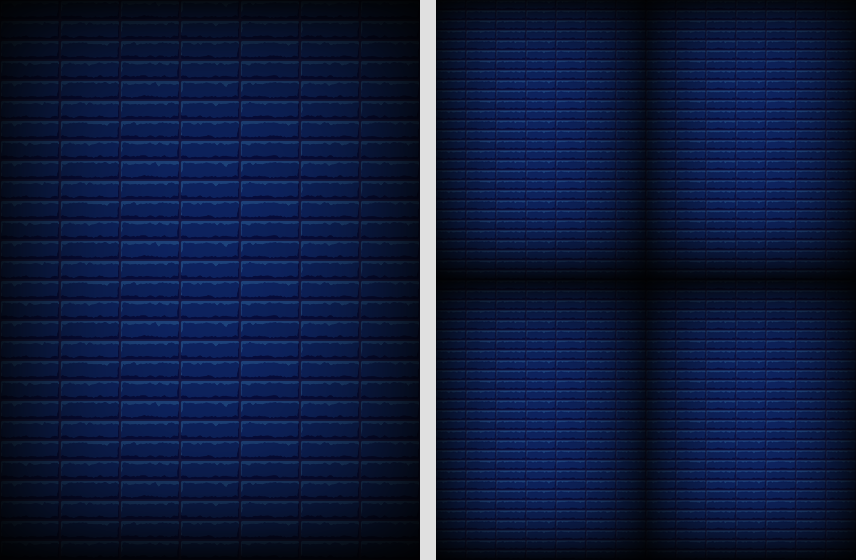
Left: one tile. Right: repeated 2 by 2.
This texture is drawn by a Shadertoy shader. Its source:

```glsl
#define GRID vec2(7.0, 28.0)
#define BRICK_ASPECT 3.0
#define JOINT 0.045
#define CORNER 0.10
#define WEAR_ROWS 4.0
#define RIM_DEPTH 0.13
#define SHADE_DEPTH 0.13
#define VIGNETTE vec2(0.70, 0.83)
#define FACE vec3(0.050, 0.134, 0.365)
#define RIM vec3(0.115, 0.260, 0.480)
#define SHADE vec3(0.025, 0.050, 0.235)
#define MORTAR vec3(0.085, 0.095, 0.270)

float hash(vec2 p) {
    vec3 q = fract(p.xyx * vec3(0.1031, 0.1030, 0.0973));
    q += dot(q, q.yzx + 33.33);
    return fract((q.x + q.y) * q.z);
}

// Smooth value noise along one axis, centred on zero
float edgeNoise(float t, float seed) {
    float cell = floor(t), f = fract(t);
    f = f * f * (3.0 - 2.0 * f);
    return mix(hash(vec2(cell, seed)), hash(vec2(cell + 1.0, seed)), f) - 0.5;
}

float raggedEdge(float t, float seed) {
    return 0.11 * edgeNoise(t * 4.0 + 20.0, seed)
         + 0.05 * edgeNoise(t * 11.0 + 70.0, seed + 5.0);
}

float roundedBox(vec2 p, vec2 halfSize, float radius) {
    vec2 q = abs(p) - halfSize + radius;
    return length(max(q, 0.0)) + min(max(q.x, q.y), 0.0) - radius;
}

// Antialiased coverage of the region where d is negative
float coverage(float d, float pixel) {
    return smoothstep(0.6 * pixel, -0.6 * pixel, d);
}

vec3 brickWall(vec2 uv, float pixel) {
    vec2 grid = uv * GRID;
    vec2 id = floor(grid);
    vec2 p = (fract(grid) - 0.5) * vec2(BRICK_ASPECT, 1.0);
    vec2 halfSize = 0.5 * vec2(BRICK_ASPECT, 1.0) - JOINT;
    float seed = 1.0 + floor(hash(vec2(id.x, mod(id.y, WEAR_ROWS)) + 3.0) * 400.0);

    // Distance inward from each side
    float left = p.x + halfSize.x, right = halfSize.x - p.x;
    float bottom = p.y + halfSize.y, top = halfSize.y - p.y;

    // Lit rim along the top, thinning down the left side, with one drip
    float dripX = (hash(vec2(seed, 9.0)) - 0.5) * 2.2;
    float drip = 0.10 * max(0.0, 1.0 - abs(p.x - dripX) / 0.13);
    float rimTop = top - RIM_DEPTH - raggedEdge(p.x, seed) - drip;
    float rimLeft = left - 0.09 * smoothstep(-0.35, 0.35, p.y)
                  - 0.7 * raggedEdge(p.y, seed + 11.0);

    // Chipped shadow along the bottom, thinning up the right side
    float shadeBottom = bottom - SHADE_DEPTH - raggedEdge(p.x, seed + 23.0);
    float shadeRight = right - 0.08 * smoothstep(0.45, -0.35, p.y)
                     - 0.5 * raggedEdge(p.y, seed + 37.0);

    vec3 color = FACE * (0.96 + 0.08 * hash(vec2(seed, 2.0)));
    color = mix(color, RIM, coverage(min(rimTop, rimLeft), pixel));
    color = mix(color, SHADE, coverage(min(shadeBottom, shadeRight), pixel));

    float body = roundedBox(p, halfSize, CORNER);
    return mix(MORTAR, color, coverage(body, pixel));
}

void mainImage(out vec4 fragColor, in vec2 fragCoord) {
    vec2 uv = fragCoord / iResolution.xy;
    vec3 color = brickWall(uv, GRID.y / iResolution.y);

    // Symmetric falloff, equal on opposite borders
    vec2 c = abs(uv * 2.0 - 1.0);
    vec2 falloff = 1.0 - VIGNETTE * pow(c, vec2(2.4, 4.0));
    float light = falloff.x * falloff.y;
    color *= pow(vec3(light), vec3(0.9, 1.0, 1.1));

    fragColor = vec4(color, 1.0);
}
```
